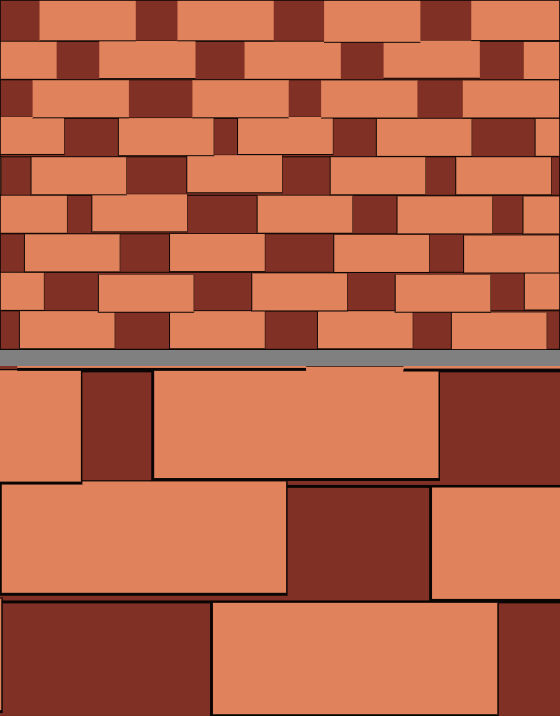
Top, the full canvas; bottom, a detail of the centre.
Write a Shadertoy shader that draws this pattern.

```glsl
// Nine courses of brickwork: pale bricks of one size over a dark red ground.
// Alternate courses are staggered by half a pitch; hashed shifts vary the dark
// gaps and the bed height. Lengths are fractions of the canvas height.

#define ROWS 9.0
#define ROW_HEIGHT 0.110
#define BASE 0.002
#define BRICK_WIDTH 0.275
#define PITCH 0.406
#define SHIFT 0.046
#define SAG 0.006
#define LINE 0.0028
#define OUTLINED_ROWS 6.0
#define PALE vec3(0.88, 0.51, 0.36)
#define DARK vec3(0.50, 0.19, 0.14)
#define INK vec3(0.04, 0.02, 0.01)

float hash(vec2 p) {
    return fract(sin(dot(p, vec2(127.1, 311.7))) * 43758.5453);
}

// Antialiased coverage, positive distance is inside
float cover(float d) {
    return clamp(0.5 + d * iResolution.y, 0.0, 1.0);
}

float rowPhase(float row) {
    return 0.1 + 0.5 * PITCH * mod(row, 2.0);
}

// Paints one pale brick, heavier ink on its left and bottom edges
vec3 paintBrick(vec3 ground, vec2 p, vec2 id) {
    float sag = 2.0 * hash(id + 17.3) - 1.0;
    float x0 = rowPhase(id.y) + id.x * PITCH + SHIFT * (2.0 * hash(id) - 1.0);
    float y0 = BASE + id.y * ROW_HEIGHT + SAG * sag * sag * sag;
    float y1 = id.y > ROWS - 1.5 ? 1.1 : y0 + ROW_HEIGHT;

    // Distances from left, bottom, right and top edges
    vec4 edge = vec4(p.x - x0, p.y - y0, x0 + BRICK_WIDTH - p.x, y1 - p.y);
    float sideInk = id.y < OUTLINED_ROWS ? LINE : 0.0;
    vec4 inner = edge - vec4(sideInk, LINE, 0.5 * sideInk, 0.4 * LINE);

    float body = cover(min(min(edge.x, edge.y), min(edge.z, edge.w)));
    float fill = cover(min(min(inner.x, inner.y), min(inner.z, inner.w)));
    vec3 paint = mix(INK, PALE, fill / max(body, 0.0001));
    return mix(ground, paint, body);
}

void mainImage(out vec4 fragColor, in vec2 fragCoord) {
    vec2 p = fragCoord / iResolution.y;
    float aspect = iResolution.x / iResolution.y;
    float level = (p.y - BASE) / ROW_HEIGHT;
    float row = clamp(floor(level), 0.0, ROWS - 1.0);

    // Dark ground with bed lines
    float bed = clamp(floor(level + 0.5), 0.0, ROWS - 1.0);
    float bedDistance = abs(p.y - BASE - bed * ROW_HEIGHT);
    vec3 color = mix(DARK, INK, cover(0.5 * LINE - bedDistance));

    // Nearby bricks, upper courses overlapping lower ones
    for (float j = -1.0; j <= 1.0; j++) {
        float r = row + j;
        if (r < 0.0 || r > ROWS - 1.0) continue;
        float column = floor((p.x - rowPhase(r)) / PITCH);
        for (float i = -1.0; i <= 1.0; i++) {
            color = paintBrick(color, p, vec2(column + i, r));
        }
    }

    // Thin frame around the canvas
    float rim = min(min(p.x, aspect - p.x), min(p.y, 1.0 - p.y));
    color = mix(color, INK, cover(0.8 * LINE - rim));

    fragColor = vec4(color, 1.0);
}
```
